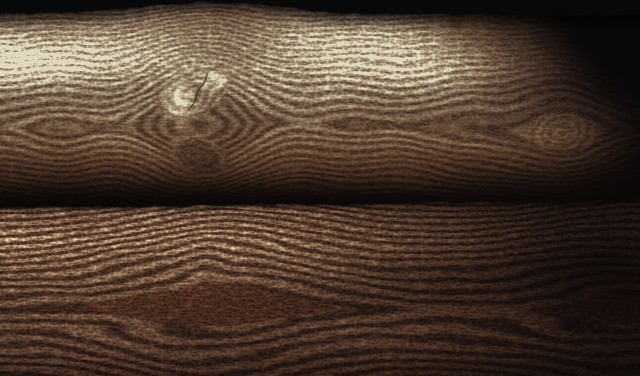
This texture is drawn by a WebGL 2 fragment shader. Its source:

```glsl
#version 300 es
precision highp float;
// Two weathered wooden planks with knots and flowing grain, lit from the left.
uniform vec2 u_resolution;
out vec4 outColor;

const float TAU = 6.2831853;

vec2 hash2(vec2 p) {
  p = vec2(dot(p, vec2(127.1, 311.7)), dot(p, vec2(269.5, 183.3)));
  return fract(sin(p) * 43758.55);
}

// Distance to the nearest scattered cell point
float cellular(vec2 p) {
  vec2 cell = floor(p), f = fract(p);
  float nearest = 2.0;
  for (int j = -1; j <= 1; j++)
    for (int i = -1; i <= 1; i++) {
      vec2 o = vec2(i, j);
      nearest = min(nearest, length(o + hash2(cell + o) - f));
    }
  return nearest;
}

// Layered sines that bend the grain slowly
float waves(vec2 p) {
  float sum = 0.0, amp = 0.5;
  for (int i = 0; i < 4; i++) {
    sum += amp * sin(p.x + 1.7 * sin(p.y + float(i)));
    p = mat2(1.5, 0.7, -0.6, 1.8) * p + 1.3;
    amp *= 0.5;
  }
  return sum;
}

float bell(float x, float center, float width) {
  float d = (x - center) / width;
  return exp(-d * d);
}

float spot(vec2 p, vec2 center, vec2 size) {
  vec2 d = (p - center) / size;
  return exp(-dot(d, d));
}

// Normalised radius inside a tilted elliptical knot
float knotRadius(vec2 p, vec2 center, vec2 size, float tilt) {
  vec2 d = p - center;
  float c = cos(tilt), s = sin(tilt);
  return length(vec2(c * d.x + s * d.y, c * d.y - s * d.x) / size);
}

// Grain stripes that fade to their mean when too fine to resolve
float stripes(float phase) {
  float fade = 1.0 - smoothstep(0.35, 0.8, fwidth(phase));
  return mix(0.5, 0.5 + 0.5 * sin(TAU * phase), fade);
}

vec3 woodRamp(float t) {
  float s = clamp(t, 0.0, 1.0) * 5.0;
  vec3 c = mix(vec3(0.035, 0.027, 0.03), vec3(0.24, 0.17, 0.13), clamp(s, 0.0, 1.0));
  c = mix(c, vec3(0.38, 0.29, 0.22), clamp(s - 1.0, 0.0, 1.0));
  c = mix(c, vec3(0.53, 0.44, 0.35), clamp(s - 2.0, 0.0, 1.0));
  c = mix(c, vec3(0.68, 0.62, 0.50), clamp(s - 3.0, 0.0, 1.0));
  return mix(c, vec3(0.88, 0.85, 0.75), clamp(s - 4.0, 0.0, 1.0));
}

vec3 upperPlank(vec2 p, float fibre) {
  // Contours part around the knots and close into spindles
  float d = p.y - 0.662 + 0.014 * waves(p * vec2(4.0, 3.0));
  float swell = 0.13 * bell(p.x, 0.535, 0.15) + 0.085 * bell(p.x, 1.5, 0.15);
  float spindle = 0.034 * bell(p.x, 0.155, 0.11) + 0.02 * bell(p.x, 0.93, 0.1)
                + 0.034 * bell(p.x, 1.25, 0.13);
  float level = sqrt(d * d + 0.0001) - (swell + spindle) * exp(-d * d * 14.0);
  float phase = 42.0 * level + 52.0 * level * level - 6.0 * d;
  float grain = stripes(phase + 0.4 * waves(p * vec2(9.0, 30.0)));
  // Knots carry their own uneven rings
  float a = knotRadius(p, vec2(0.515, 0.757), vec2(0.1, 0.062), 0.5);
  float b = knotRadius(p, vec2(0.53, 0.587), vec2(0.08, 0.048), -0.4);
  float c = knotRadius(p, vec2(1.5, 0.645), vec2(0.085, 0.058), 0.0);
  float r = min(a, min(b, c));
  float inKnot = 1.0 - smoothstep(0.9, 1.2, r);
  float rings = stripes(3.0 * r + 0.7 * waves(p * 25.0));
  grain = mix(grain, 0.2 + 0.5 * rings, inKnot);
  // Light pools along the upper half and dies to the right
  float light = 0.49 * smoothstep(0.45, 0.665, p.y) + 0.4 * bell(p.y, 0.848, 0.085);
  light *= 1.0 - smoothstep(1.14, 1.74, p.x + 0.6 * abs(p.y - 0.64));
  light *= 1.0 - 0.28 * spot(p, vec2(0.6, 0.88), vec2(0.17, 0.12));
  light += 0.16 * spot(p, vec2(0.08, 0.84), vec2(0.3, 0.08)) + 0.15 * spot(p, vec2(1.48, 0.64), vec2(0.17, 0.1));
  light *= 1.0 + 0.16 * waves(p * vec2(5.0, 16.0) + 4.0);
  float heart = 1.0 - smoothstep(-0.014, -0.004, level);
  light *= 1.0 - 0.25 * heart * (1.0 - inKnot) - 0.3 * (1.0 - smoothstep(0.6, 1.0, b));
  float soft = smoothstep(0.74, 0.86, p.y);
  float contrast = mix(0.6, 0.34, soft);
  float tone = light * (1.04 + contrast * (grain - 0.5) + 0.95 * (fibre - 0.47));
  // Polished glints and a crack on the main knot
  float glint = spot(p, vec2(0.478, 0.735), vec2(0.036, 0.05)) + 0.8 * spot(p, vec2(0.57, 0.785), vec2(0.03, 0.025));
  tone += 0.6 * glint * (0.5 + 0.5 * grain);
  float crack = abs(p.x - 0.53 - 0.5 * (p.y - 0.757) + 0.003 * sin(p.y * 110.0));
  tone *= 1.0 - 0.5 * (1.0 - smoothstep(0.001, 0.004, crack)) * (1.0 - smoothstep(0.5, 0.9, a));
  return woodRamp(tone) * mix(vec3(1.04, 0.97, 0.9), vec3(1.0), smoothstep(0.55, 0.75, p.y));
}

vec3 lowerPlank(vec2 p, float fibre) {
  float d = p.y - 0.178 + 0.012 * waves(p * vec2(3.5, 4.0) + 2.0);
  float level = sqrt(d * d + 0.00005) - 0.064 * bell(p.x, 0.56, 0.3) - 0.05 * bell(p.x, 1.68, 0.24);
  level -= 0.025 * bell(p.x, 0.545, 0.06) * smoothstep(0.04, 0.1, d) * bell(d, 0.1, 0.1);
  float phase = 24.0 * level + 70.0 * level * level + 4.0 * d;
  float grain = stripes(phase + 0.5 * waves(p * vec2(7.0, 24.0)));
  grain = mix(grain, smoothstep(0.05, 0.75, grain), 0.6);
  float heart = 1.0 - smoothstep(-0.014, -0.006, level);
  grain = mix(grain, 0.35, heart);
  // Brightest under the top edge at the left
  float light = 0.34 + 0.17 * bell(p.y, 0.37, 0.09) + 0.22 * spot(p, vec2(0.0, 0.35), vec2(0.5, 0.09));
  light *= mix(0.5, 1.0, smoothstep(-0.02, 0.12, p.y));
  light *= 1.0 - 0.8 * smoothstep(0.7, 1.75, p.x + 0.3 * (p.y - 0.1));
  light *= 1.0 - 0.5 * spot(p, vec2(1.62, 0.27), vec2(0.25, 0.13));
  light *= 1.0 + 0.18 * waves(p * vec2(4.0, 13.0));
  float tone = light * (0.48 + 0.72 * grain * (0.5 + fibre) + 0.8 * (fibre - 0.47));
  return woodRamp(tone) * mix(vec3(1.04, 0.96, 0.92), vec3(1.08, 0.9, 0.84), heart);
}

void main() {
  vec2 p = gl_FragCoord.xy / u_resolution.y;
  p.x *= 1.7067 * u_resolution.y / u_resolution.x;
  float fibre = 0.5 * cellular(p * vec2(32.0, 135.0)) + 0.5 * cellular(p * vec2(95.0, 130.0) + 7.0);
  // Ragged plank edges around dark seams
  float ragged = 0.004 * waves(p.xx * vec2(19.0, 31.0));
  float topEdge = 0.96 + 0.032 * bell(p.x, 0.55, 0.28) + ragged;
  float seam = 0.446 + 0.012 * p.x + ragged;
  float px = 1.5 / u_resolution.y;
  vec3 upper = upperPlank(p, fibre) * mix(0.4, 1.0, smoothstep(0.0, 0.045, topEdge - p.y));
  upper = mix(upper, vec3(0.035, 0.03, 0.03), smoothstep(-px, px, p.y - topEdge));
  vec3 lower = lowerPlank(p, fibre) * mix(0.6, 1.0, smoothstep(0.0, 0.02, seam - p.y));
  outColor = vec4(mix(lower, upper, smoothstep(-px, px, p.y - seam)), 1.0);
}
```
